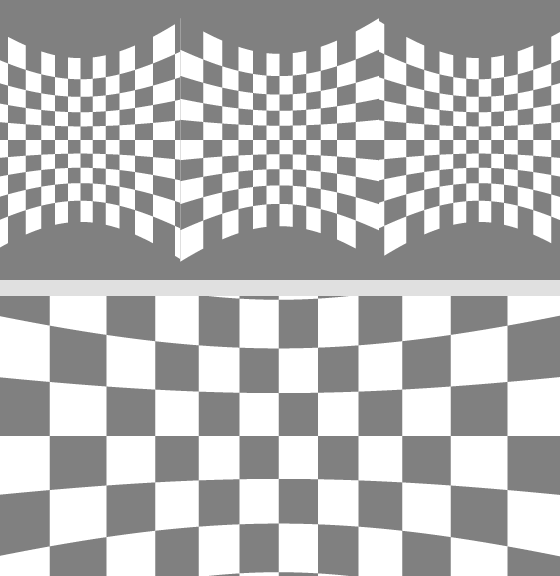
Top, the full canvas; bottom, a detail of the centre.
Give the GLSL for this pattern, as a Shadertoy shader.

```glsl
// Checkered bands on three cylindrical panels, projected flat side by side.
#define CELL_WIDTH   0.7112   // panel spacing, in canvas heights
#define FOCAL        0.3550   // focal length of the middle panel
#define OUTER_SCALE  0.9507   // focal shrink per panel away from the middle
#define CENTER_X    -0.0016   // horizontal shift of the middle panel
#define COLUMN_ANGLE radians(7.5)
#define ROW_ANGLE    radians(90.0 / 11.0)
#define HALF_ROWS    5.0      // rows above and below the horizon
#define SAMPLES      4        // antialiasing grid side
#define GRAY  vec3(0.502)
#define WHITE vec3(1.0)

// 1 on a white square, 0 on a gray square or outside the band
float checkerBand(vec2 p) {
    // Repeat the panel, each with its own focal length
    float panel = floor(p.x / CELL_WIDTH + 0.5);
    float focal = FOCAL * pow(OUTER_SCALE, abs(panel));
    vec2 ray = vec2(p.x - panel * CELL_WIDTH, p.y) / focal;

    // View ray to longitude and latitude
    float longitude = atan(ray.x);
    float latitude = atan(ray.y * cos(longitude));

    // Alternate the squares and cut the band at its outer rows
    vec2 tile = floor(vec2(longitude / COLUMN_ANGLE, latitude / ROW_ANGLE));
    float inside = step(abs(latitude), HALF_ROWS * ROW_ANGLE);
    return inside * mod(tile.x + tile.y, 2.0);
}

void mainImage(out vec4 fragColor, in vec2 fragCoord) {
    // Average a grid of samples inside the pixel
    float coverage = 0.0;
    for (int j = 0; j < SAMPLES; j++) {
        for (int i = 0; i < SAMPLES; i++) {
            vec2 jitter = (vec2(i, j) + 0.5) / float(SAMPLES) - 0.5;
            vec2 p = (fragCoord + jitter - 0.5 * iResolution.xy) / iResolution.y;
            coverage += checkerBand(p - vec2(CENTER_X, 0.0));
        }
    }
    coverage /= float(SAMPLES * SAMPLES);
    fragColor = vec4(mix(GRAY, WHITE, coverage), 1.0);
}
```
